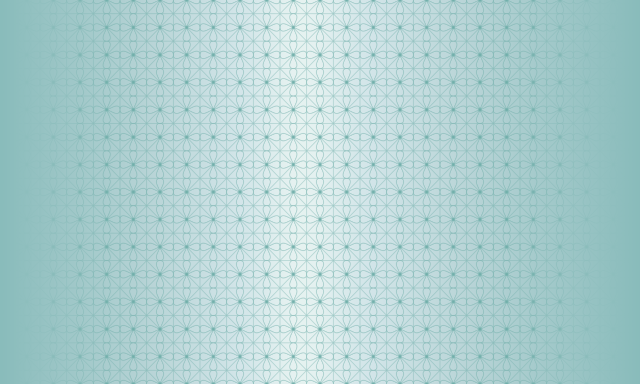
Write a Shadertoy shader that draws this pattern.

```glsl
// Fine teal lattice of four-petal flowers and diagonals over a soft glowing band.

const vec2  REPEATS         = vec2(24.0, 14.0); // whole cells across and down
const float LINE_WIDTH      = 0.019;            // in cells
const float PETAL_SWELL     = 0.41;             // petal half width is about a third of this
const float NODE_RADIUS     = 0.085;            // in cells, soft rim
const float PETAL_STRENGTH  = 0.85;
const float STRAIGHT_STRENGTH = 0.66;           // diagonals and grid lines
const float NODE_STRENGTH   = 0.85;
const float GLOW_CENTER     = 0.47;             // brightest column, 0 to 1
const float FADE_END        = 0.42;             // glow at which lines reach full strength

const vec3 EDGE_TEAL  = vec3(0.535, 0.735, 0.732);
const vec3 MID_TEAL   = vec3(0.72, 0.83, 0.84);
const vec3 PALE_BLUE  = vec3(0.825, 0.898, 0.912);
const vec3 GLOW_WHITE = vec3(0.90, 0.948, 0.943);
const vec3 LINE_TEAL  = vec3(0.43, 0.68, 0.66);

// Background ramp from the outer edges (0) to the glow (1).
vec3 backdrop(float glow) {
    vec3 color = mix(EDGE_TEAL, MID_TEAL, clamp(glow / 0.5, 0.0, 1.0));
    color = mix(color, PALE_BLUE, clamp((glow - 0.5) / 0.3, 0.0, 1.0));
    return mix(color, GLOW_WHITE, smoothstep(0.78, 1.0, glow));
}

// Approximate distance to a pear curve: cusp at the node, round end half a cell away.
float petalDistance(vec2 p) {
    float s = 2.0 * p.x;
    float k = PETAL_SWELL * PETAL_SWELL;
    float f = p.y * p.y - k * s * s * s * (1.0 - s);
    vec2 slope = vec2(-2.0 * k * s * s * (3.0 - 4.0 * s), 2.0 * p.y);
    return abs(f) / max(length(slope), 1e-4);
}

// Share of a pixel covered by a line, also for lines thinner than a pixel.
float lineCoverage(float dist, float pixel) {
    float reach = max(0.5 * LINE_WIDTH, 0.5 * pixel);
    float edge = 1.0 - smoothstep(reach - 0.5 * pixel, reach + 0.5 * pixel, dist);
    return edge * min(1.0, LINE_WIDTH / pixel);
}

// Combined ink of all parts in a cell folded around its nearest node.
float latticeInk(vec2 p, float pixel) {
    float diagonal = lineCoverage(abs(p.x - p.y) * 0.70711, pixel);
    float grid = max(lineCoverage(0.5 - p.x, pixel), lineCoverage(0.5 - p.y, pixel));
    float alongX = lineCoverage(petalDistance(p), pixel);
    float alongY = lineCoverage(petalDistance(p.yx), pixel);
    float node = 1.0 - smoothstep(0.0, NODE_RADIUS + 0.5 * pixel, length(p));

    float clear = (1.0 - STRAIGHT_STRENGTH * diagonal) * (1.0 - STRAIGHT_STRENGTH * grid);
    clear *= (1.0 - PETAL_STRENGTH * alongX) * (1.0 - PETAL_STRENGTH * alongY);
    return 1.0 - clear * (1.0 - NODE_STRENGTH * node);
}

void mainImage(out vec4 fragColor, in vec2 fragCoord) {
    vec2 uv = fragCoord / iResolution.xy;
    vec2 cellPixel = REPEATS / iResolution.xy;
    float pixel = max(cellPixel.x, cellPixel.y);

    // Nodes sit on whole cell coordinates.
    vec2 p = abs(fract(uv * REPEATS + 0.5) - 0.5);

    // Lines dissolve toward the sides, where the backdrop nears their colour.
    float glow = min(uv.x / GLOW_CENTER, (1.0 - uv.x) / (1.0 - GLOW_CENTER));
    float fade = smoothstep(0.0, FADE_END, glow);

    vec3 color = mix(backdrop(glow), LINE_TEAL, latticeInk(p, pixel) * fade);
    fragColor = vec4(color, 1.0);
}
```
